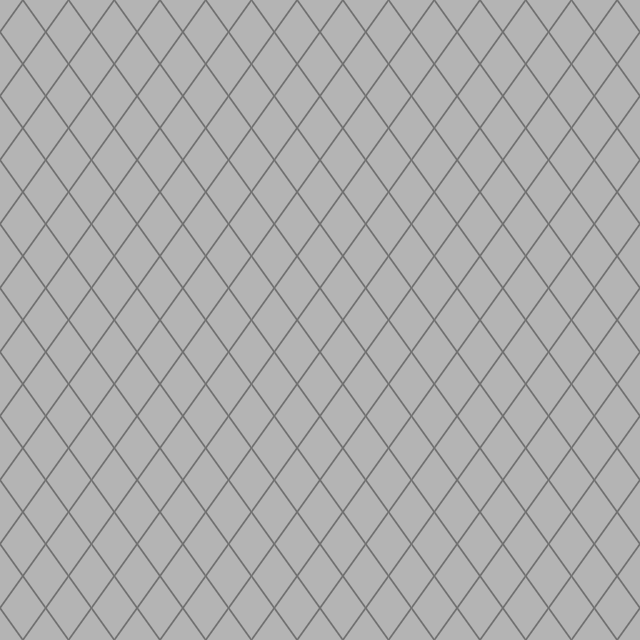
This pattern is drawn by a WebGL 2 fragment shader. Its source:

```glsl
#version 300 es
precision highp float;

#define REPEATS vec2(14.0, 10.0)
#define LINE_WIDTH 0.0027
#define GROUND_COLOR vec3(0.706)
#define LINE_COLOR vec3(0.44)

uniform vec2 u_resolution;
out vec4 fragColor;

// Distance to the nearest of the parallel lines at half-integer phases.
float lineDistance(float phase) {
    return abs(fract(phase) - 0.5) / length(REPEATS);
}

// Share of a pixel covered by a line whose centre is at this distance.
float lineCoverage(float dist, float pixel) {
    return clamp((0.5 * LINE_WIDTH - dist) / pixel + 0.5, 0.0, 1.0);
}

void main() {
    vec2 uv = gl_FragCoord.xy / u_resolution;
    float pixel = 1.0 / min(u_resolution.x, u_resolution.y);
    vec2 cell = uv * REPEATS;

    // Two families of slanted lines cross to form the diamonds.
    float rising = lineCoverage(lineDistance(cell.x - cell.y), pixel);
    float falling = lineCoverage(lineDistance(cell.x + cell.y), pixel);
    float lattice = max(rising, falling);

    fragColor = vec4(mix(GROUND_COLOR, LINE_COLOR, lattice), 1.0);
}
```
